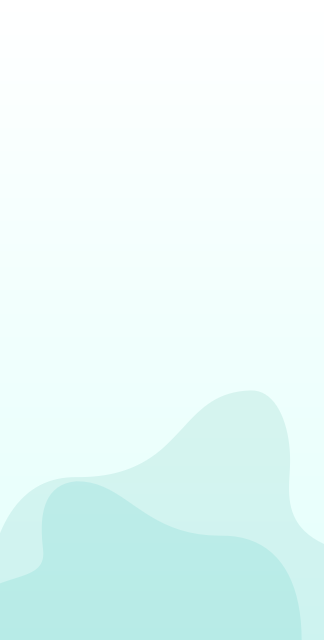
This background is drawn by a Shadertoy shader. Its source:

```glsl
// Pale mint gradient with two translucent-looking rolling blobs along the bottom.

const int CURVES = 6;   // cubic curves per closed outline
const int STEPS = 20;   // straight pieces per curve

// Control points share their ends: anchor, handle, handle, anchor, ...
const vec2 BACK_HILL[18] = vec2[18](
    vec2(0.0, 0.167), vec2(0.051, 0.229), vec2(0.133, 0.255),
    vec2(0.236, 0.2545), vec2(0.359, 0.254), vec2(0.449, 0.271),
    vec2(0.526, 0.311), vec2(0.603, 0.350), vec2(0.646, 0.388),
    vec2(0.774, 0.390), vec2(0.859, 0.391), vec2(0.900, 0.329),
    vec2(0.895, 0.271), vec2(0.892, 0.232), vec2(0.872, 0.180),
    vec2(1.0, 0.150), vec2(2.2, -0.9), vec2(-1.2, -0.9));

const vec2 FRONT_HILL[18] = vec2[18](
    vec2(0.0, 0.0885), vec2(0.077, 0.103), vec2(0.141, 0.104),
    vec2(0.133, 0.141), vec2(0.126, 0.173), vec2(0.113, 0.243),
    vec2(0.236, 0.248), vec2(0.390, 0.249), vec2(0.441, 0.163),
    vec2(0.679, 0.163), vec2(0.846, 0.165), vec2(0.931, 0.102),
    vec2(0.931, 0.0), vec2(0.931, -0.172), vec2(0.513, -0.302),
    vec2(0.256, -0.302), vec2(-0.513, -0.302), vec2(-0.256, 0.040));

vec2 cubicBezier(vec2 a, vec2 b, vec2 c, vec2 d, float t) {
    float s = 1.0 - t;
    return s * s * s * a + 3.0 * s * s * t * b + 3.0 * s * t * t * c + t * t * t * d;
}

float segmentDistance(vec2 p, vec2 a, vec2 b) {
    vec2 pa = p - a, ba = b - a;
    return length(pa - ba * clamp(dot(pa, ba) / dot(ba, ba), 0.0, 1.0));
}

// Does a ray towards +x from p cross the edge ab?
bool crossesEdge(vec2 p, vec2 a, vec2 b) {
    if ((a.y > p.y) == (b.y > p.y)) return false;
    return p.x < a.x + (b.x - a.x) * (p.y - a.y) / (b.y - a.y);
}

// Signed distance to a closed outline, negative inside; scale keeps it isotropic.
float outlineDistance(vec2 p, vec2 outline[18], vec2 scale) {
    float nearest = 1e9;
    float side = 1.0;
    vec2 point = p * scale;
    vec2 previous = outline[0] * scale;
    for (int i = 0; i < CURVES; i++) {
        int k = 3 * i;
        for (int j = 1; j <= STEPS; j++) {
            float t = float(j) / float(STEPS);
            vec2 current = scale * cubicBezier(outline[k], outline[k + 1],
                outline[k + 2], outline[(k + 3) % 18], t);
            nearest = min(nearest, segmentDistance(point, previous, current));
            if (crossesEdge(point, previous, current)) side = -side;
            previous = current;
        }
    }
    return side * nearest;
}

// Coverage of a hill with an edge one pixel wide.
float hillMask(vec2 uv, vec2 outline[18], vec2 resolution) {
    vec2 scale = vec2(resolution.x / resolution.y, 1.0);
    float distanceToEdge = outlineDistance(uv, outline, scale);
    return clamp(0.5 - distanceToEdge * resolution.y, 0.0, 1.0);
}

void mainImage(out vec4 fragColor, in vec2 fragCoord) {
    vec2 uv = fragCoord / iResolution.xy;

    // Sky fades from mint to white
    vec3 color = mix(vec3(0.892, 1.0, 0.985), vec3(1.0), uv.y);

    // Back hill, then front hill, each with a slight vertical fade
    vec3 backColor = mix(vec3(0.805, 0.953, 0.943), vec3(0.840, 0.957, 0.937), uv.y / 0.39);
    vec3 frontColor = mix(vec3(0.718, 0.922, 0.905), vec3(0.740, 0.927, 0.912), uv.y / 0.25);
    color = mix(color, backColor, hillMask(uv, BACK_HILL, iResolution.xy));
    color = mix(color, frontColor, hillMask(uv, FRONT_HILL, iResolution.xy));

    fragColor = vec4(color, 1.0);
}
```
